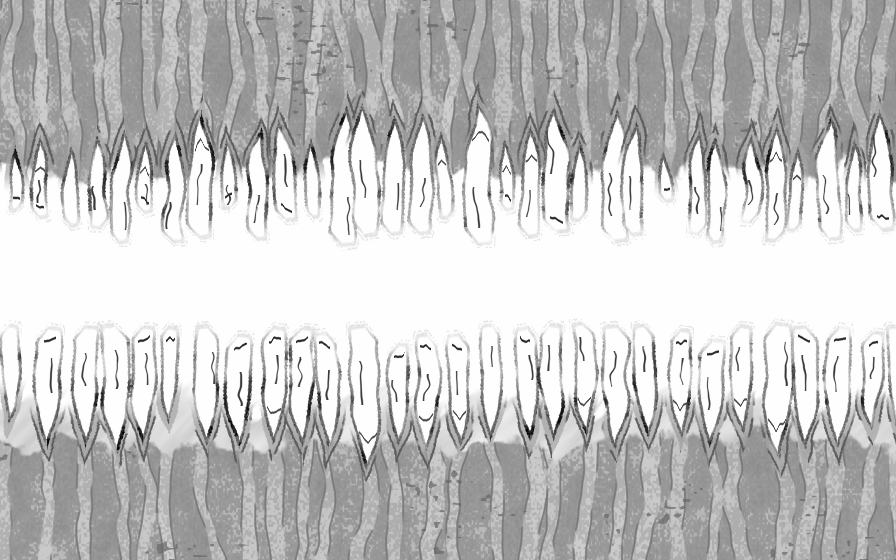
A Shadertoy shader for this pattern:

```glsl
float hash(float n) { return fract(sin(n * 127.1) * 4375.85); }
float hash2(vec2 p) { return fract(sin(dot(p, vec2(127.1, 311.7))) * 4375.85); }

float noise(vec2 p) {
    vec2 i = floor(p), f = fract(p);
    f = f * f * (3.0 - 2.0 * f);
    return mix(mix(hash2(i), hash2(i + vec2(1, 0)), f.x),
               mix(hash2(i + vec2(0, 1)), hash2(i + vec2(1, 1)), f.x), f.y);
}

float fbm(vec2 p) {
    float sum = 0.0, amp = 0.55;
    for (int i = 0; i < 4; i++) {
        sum += amp * noise(p);
        p = p * 2.1 + 7.3;
        amp *= 0.5;
    }
    return sum;
}

float stroke(float d, float halfWidth) {
    float aa = 0.8 / iResolution.y;
    return 1.0 - smoothstep(halfWidth - aa, halfWidth + aa, abs(d));
}

float inside(float d) {
    float aa = 0.8 / iResolution.y;
    return 1.0 - smoothstep(-aa, aa, d);
}

float smoothMax(float a, float b, float k) {
    float h = max(k - abs(a - b), 0.0) / k;
    return max(a, b) + 0.25 * h * h * k;
}

// Grey rock with wavy, mottled columns
float rockTone(vec2 p, float v, float pitch, float seed) {
    float speckle = noise(p * vec2(300.0, 230.0));
    float patches = fbm(p * vec2(28.0, 16.0) + seed);
    float tone = 0.595 + 0.1 * (patches - 0.5) + 0.05 * (speckle - 0.5);
    tone += 0.09 * smoothstep(0.6, 0.72, 0.6 * patches + 0.4 * speckle);
    float cell = floor(p.x / pitch);
    for (float k = -1.0; k <= 1.0; k++) {
        float id = cell + k + seed;
        float bend = 0.04 * (noise(vec2(id * 7.3, v * 8.0)) - 0.5);
        bend += 0.008 * (noise(vec2(id * 2.3, v * 30.0)) - 0.5);
        float center = (cell + k + 0.5 + 0.4 * (hash(id) - 0.5)) * pitch + bend;
        float width = 0.008 + 0.008 * hash(id + 31.0);
        width += 0.006 * (noise(vec2(id * 3.1, v * 20.0)) - 0.5);
        float d = abs(p.x - center) - width;
        float spots = smoothstep(0.45, 0.6, 0.5 * patches + 0.5 * speckle);
        float light = 0.675 + 0.05 * hash(id + 11.0) + 0.09 * spots;
        tone = mix(tone, light, 0.9 * inside(d));
        float broken = smoothstep(0.3, 0.45, noise(vec2(id * 5.0 + sign(p.x - center), v * 26.0)));
        tone = mix(tone, 0.45, 0.85 * broken * stroke(d, 0.0017));
    }
    // Dark flecks and short dashes
    float fleck = noise(p * vec2(95.0, 150.0) + seed) * smoothstep(0.5, 0.7, fbm(p * 9.0 + 3.0));
    return mix(tone, 0.4, 0.7 * smoothstep(0.75, 0.85, fleck));
}

// One row of crystals; v grows outward from the white gap
float crystals(float tone, vec2 p, float v, float pitch, float upper, float seed) {
    float cell = floor(p.x / pitch);
    float grain = noise(p * 360.0);
    for (float k = -2.0; k <= 2.0; k++) {
        float id = cell + k + seed;
        float h = hash(id + 5.0), g = hash(id + 17.0);
        float center = (cell + k + 0.5 + 0.4 * (hash(id) - 0.5)) * pitch;
        float middle = exp(-pow((center - 0.74) / 0.2, 2.0));
        float width = mix(0.013 + 0.012 * h, 0.010 + 0.011 * h + 0.006 * middle * h, upper);
        float outer = mix(0.235 + 0.075 * h + 0.025 * middle,
                          0.225 + 0.08 * h + 0.03 * middle, upper);
        float inner = mix(0.072 + 0.04 * g * g, 0.066 + 0.085 * g * (1.0 - 0.7 * h), upper);

        // Leaning body with a long root tip and a short free tip
        float x = p.x - center + 0.011 * (noise(vec2(id * 4.7, v * 18.0)) - 0.5);
        x += 0.05 * (g - 0.5) * (v - 0.2);
        float ax = abs(x);
        float skew = x * sign(hash(id + 41.0) - 0.5);
        float d = ax - width + 0.005 * (noise(vec2(id * 8.1, v * 25.0)) - 0.5);
        float rootTip = dot(vec2(ax, v - outer), normalize(vec2(1.0, 0.34)));
        d = smoothMax(d, rootTip, 0.012);
        d = smoothMax(d, dot(vec2(0.6 * ax + 0.5 * skew, inner - v), vec2(0.7, 0.72)), 0.005);
        d += 0.002 * (grain - 0.5);

        // Darker broken echo around the rooted tip
        float root = smoothstep(outer - 0.075, outer - 0.03, v);
        float gap = 0.007 + 0.006 * noise(vec2(id * 6.0, v * 30.0));
        tone = mix(tone, 0.64, 0.7 * root * inside(d - gap));
        float echo = smoothstep(0.25, 0.4, noise(vec2(id * 9.0 + 2.0 * sign(x), v * 35.0)));
        tone = mix(tone, 0.36, root * echo * step(0.2, h) * stroke(d - gap, 0.0019));

        // White body, rough outline of uneven weight and faint halo
        tone = mix(tone, 0.995, inside(d));
        float press = noise(vec2(id * 5.3 + 3.0 * sign(x), v * 38.0));
        float ink = mix(0.68, 0.40, smoothstep(inner + 0.02, outer - 0.03, v));
        ink -= 0.3 * smoothstep(0.68, 0.85, press) * step(inner + 0.03, v);
        ink += 0.22 * (grain - 0.5);
        float fade = mix(0.3, 1.0, smoothstep(inner + 0.005, inner + 0.03, v));
        fade *= 0.45 + 0.55 * smoothstep(0.1, 0.35, press);
        tone = mix(tone, ink, fade * stroke(d, 0.0019 + 0.0012 * press));
        float halo = (1.0 - smoothstep(inner, inner + 0.025, v)) * step(0.5, grain);
        tone = mix(tone, 0.88, halo * stroke(d - 0.006, 0.0009));

        // Cracks that follow the sides, and hooked facets
        float start = mix(inner + 0.015, outer - 0.11, g);
        float span = step(start, v) * step(v, start + 0.02 + 0.06 * h);
        float kink = 0.008 * (noise(vec2(id, v * 60.0)) - 0.5);
        float lane = (hash(id + 23.0) - 0.5) * 1.2 * width;
        float crack = stroke(x - lane + kink, 0.0006 + 0.0014 * press);
        tone = mix(tone, 0.22, crack * span * step(0.25, h) * inside(d));
        float wave = 0.008 * (noise(vec2(x * 160.0, id)) - 0.5);
        float hook = stroke(v - inner - 0.022 - 0.4 * skew + wave, 0.0021);
        hook *= step(-0.6 * width, skew) * step(skew, 0.45 * width);
        tone = mix(tone, 0.17, hook * step(mix(0.4, 0.75, upper), g));
        float facet = stroke(v - outer + 0.045 + 1.1 * ax + wave, 0.002);
        tone = mix(tone, 0.3, facet * step(ax, 0.65 * width) * step(0.6, hash(id + 61.0)));
    }
    return tone;
}

void mainImage(out vec4 fragColor, in vec2 fragCoord) {
    vec2 p = fragCoord / iResolution.xy * vec2(1.6, 1.0);
    float upper = step(0.495, p.y);
    float v = abs(p.y - 0.495);
    float seed = 57.0 * upper;
    float pitch = mix(0.0565, 0.0485, upper);

    // White gap, slanted pale fringe, then rock
    float ragged = 0.09 * (fbm(vec2(p.x * 20.0, v * 16.0 + seed)) - 0.5);
    float shards = fbm(vec2(p.x * 24.0 + v * 22.0, v * 9.0));
    float fringe = smoothstep(0.2, 0.23, v + 0.13 * (shards - 0.5)) * (1.0 - upper);
    float tone = mix(0.995, 0.80 + 0.25 * (shards - 0.3), fringe);
    float edge = mix(0.288, 0.208, upper);
    float rock = smoothstep(edge - 0.007, edge + 0.007, v + ragged);
    tone = mix(min(tone, 0.995), rockTone(p, v, pitch, seed), rock);

    tone = crystals(tone, p, v, pitch, upper, seed);
    fragColor = vec4(vec3(clamp(tone, 0.0, 1.0)), 1.0);
}
```
